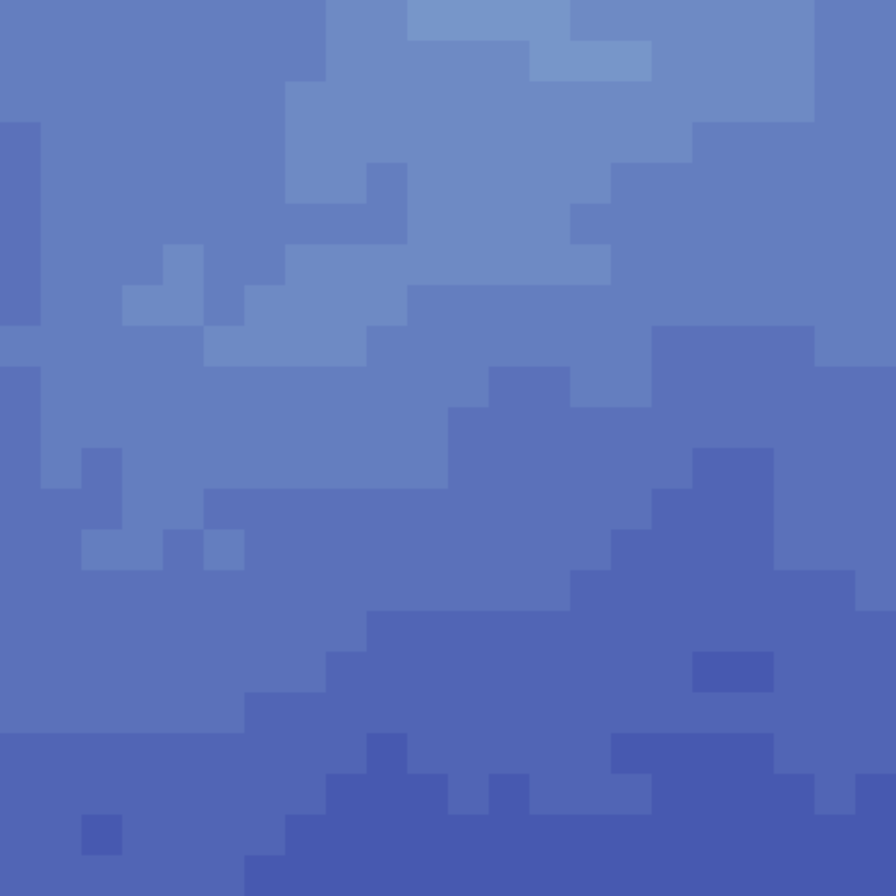
This texture is drawn by a WebGL 1 fragment shader. Its source:

```glsl
precision highp float;
uniform vec2 u_resolution;

const float CELLS = 22.0;

vec2 gradientAt(vec2 lattice) {
  float h = fract(sin(dot(lattice, vec2(127.1, 311.7))) * 4375.85);
  return vec2(cos(6.2832 * h), sin(6.2832 * h));
}

float gradientNoise(vec2 p) {
  vec2 i = floor(p), f = fract(p);
  vec2 u = f * f * f * (f * (f * 6.0 - 15.0) + 10.0);
  vec2 e = vec2(1.0, 0.0);
  float low = mix(dot(gradientAt(i), f), dot(gradientAt(i + e), f - e), u.x);
  float high = mix(dot(gradientAt(i + e.yx), f - e.yx),
                   dot(gradientAt(i + 1.0), f - 1.0), u.x);
  return mix(low, high, u.y);
}

// Soft elliptical patch, 1 at its centre
float patchAt(vec2 p, vec2 centre, vec2 falloff) {
  vec2 d = p - centre;
  return exp(-dot(d * d, falloff));
}

// Whole-number brightness step of one cell
float cellLevel(vec2 cell) {
  cell = clamp(cell, 0.0, CELLS - 1.0);
  vec2 p = (cell + 0.5) / CELLS;

  // Vertical ramp, with lifted lower corners and a dim left edge
  float level = 0.1 + 2.95 * smoothstep(-0.02, 0.7, p.y);
  level += 1.5 * (p.x - 0.6) * (p.x - 0.6);
  level -= 1.5 * exp(-p.x / 0.08) * smoothstep(0.1, 0.5, p.y);

  // Broad light and dark areas
  level += 1.6 * patchAt(p, vec2(0.6, 0.98), vec2(17.0, 10.0));
  level -= patchAt(p, vec2(0.76, 0.53), vec2(12.0, 14.0));
  level += 0.6 * patchAt(p, vec2(0.22, 0.35), vec2(12.0));

  // Ragged contours and stray cells
  level += 0.7 * gradientNoise(cell * 0.23 + 3.4);
  level += 0.55 * gradientNoise(cell * 0.61 + 17.3);
  return clamp(floor(level + 0.5), -1.0, 5.0);
}

void main() {
  vec2 q = gl_FragCoord.xy / u_resolution * CELLS - 0.5;
  vec2 cell = floor(q);

  // Blend neighbouring cells only in a thin band along their borders
  vec2 band = max(vec2(0.035), 0.6 * CELLS / u_resolution);
  vec2 blend = smoothstep(0.5 - band, 0.5 + band, fract(q));
  float level = mix(
    mix(cellLevel(cell), cellLevel(cell + vec2(1.0, 0.0)), blend.x),
    mix(cellLevel(cell + vec2(0.0, 1.0)), cellLevel(cell + 1.0), blend.x),
    blend.y);

  vec3 deepBlue = vec3(0.28, 0.35, 0.69);
  vec3 levelStep = vec3(0.0375, 0.0475, 0.02);
  gl_FragColor = vec4(deepBlue + level * levelStep, 1.0);
}
```
